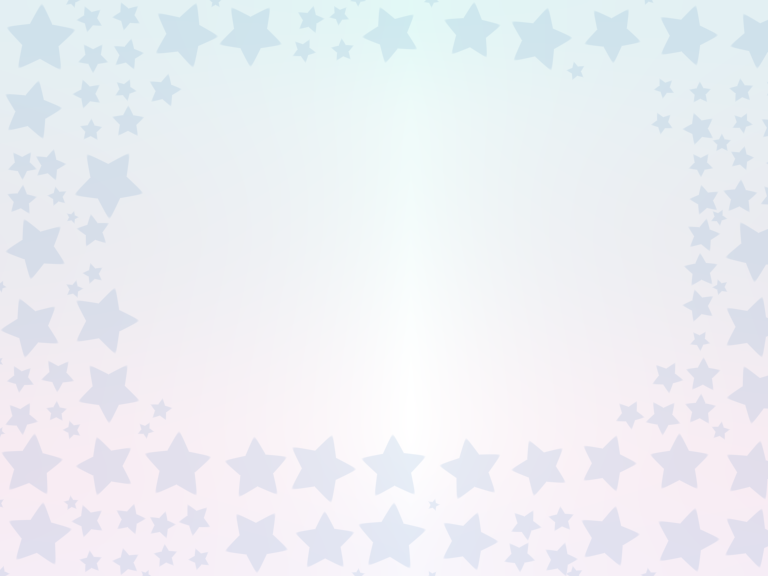
Write a WebGL 1 fragment shader that draws this background.

```glsl
precision highp float;
// Pale pastel backdrop with a soft vertical glow, framed by scattered blue stars.
uniform vec2 u_resolution;

const float TAU = 6.2831853;
const float ROWS = 8.0; // star cells over the canvas height

float hash(vec2 p) {
  vec3 q = fract(p.xyx * vec3(0.1031, 0.1030, 0.0973));
  q += dot(q, q.yzx + 33.33);
  return fract((q.x + q.y) * q.z);
}

vec2 hash2(vec2 p) {
  return vec2(hash(p + 17.3), hash(p + 41.9));
}

// Signed distance to a five-pointed star with rounded tips
float starDistance(vec2 p, float radius, float turn) {
  float sector = TAU / 5.0;
  float angle = abs(mod(atan(p.x, p.y) + turn, sector) - 0.5 * sector);
  vec2 q = length(p) * vec2(cos(angle), sin(angle));
  q.y = sqrt(q.y * q.y + 0.0025 * radius * radius);
  return dot(q - vec2(radius * 1.1, 0.0), vec2(0.443, 0.897));
}

// Stars are kept only outside a rounded opening
bool inFrame(vec2 center) {
  vec2 q = abs(center / ROWS - vec2(0.694, 0.566)) / vec2(0.521, 0.356);
  return pow(q.x, 2.5) + pow(q.y, 2.5) > 0.94;
}

float addStar(float d, vec2 p, vec2 center, float radius) {
  if (!inFrame(center)) return d;
  return min(d, starDistance(p - center, radius, TAU * hash(center + 5.7)));
}

// Each cell holds one large star or four small ones; tiny stars fill the corners
float starField(vec2 p) {
  float d = 1.0;
  for (int j = -1; j <= 1; j++) {
    for (int i = -1; i <= 1; i++) {
      vec2 cell = floor(p) + vec2(float(i), float(j));
      vec2 jitter = hash2(cell) - 0.5;
      if (hash(cell + 3.1) < 0.56) {
        float large = mix(0.39, 0.49, hash(cell + 8.6));
        d = addStar(d, p, cell + 0.5 + 0.14 * jitter, large);
      } else {
        for (int k = 0; k < 4; k++) {
          vec2 quarter = vec2(mod(float(k), 2.0), floor(float(k) * 0.5));
          vec2 seed = cell * 2.0 + quarter + 71.0;
          vec2 center = cell + 0.25 + 0.5 * quarter + 0.12 * (hash2(seed) - 0.5);
          d = addStar(d, p, center, mix(0.13, 0.24, hash(seed)));
        }
      }
      if (hash(cell + 29.4) < 0.55) {
        d = addStar(d, p, cell + 0.06 * jitter, mix(0.07, 0.14, hash(cell + 12.2)));
      }
    }
  }
  return d;
}

// Soft gradient: grey sides turning pink below, mint to white in the middle
vec3 backdrop(vec2 uv) {
  vec3 side = mix(vec3(0.965, 0.925, 0.96), vec3(0.970, 0.915, 0.945), smoothstep(0.0, 0.2, uv.y));
  side = mix(side, vec3(0.915, 0.912, 0.935), smoothstep(0.15, 0.6, uv.y));
  side = mix(side, vec3(0.890, 0.935, 0.950), smoothstep(0.55, 1.0, uv.y));
  vec3 middle = mix(vec3(0.975, 0.970, 0.990), vec3(1.0), smoothstep(0.0, 0.27, uv.y));
  middle = mix(middle, vec3(0.940, 0.985, 0.980), smoothstep(0.27, 0.8, uv.y));
  middle = mix(middle, vec3(0.885, 0.975, 0.965), smoothstep(0.75, 1.0, uv.y));
  return mix(side, middle, exp(-4.5 * abs(uv.x - 0.535)));
}

void main() {
  vec2 uv = gl_FragCoord.xy / u_resolution;
  vec2 p = uv * vec2(4.0 / 3.0, 1.0) * ROWS;
  float edge = 0.8 * ROWS / u_resolution.y;
  float cover = 1.0 - smoothstep(-edge, edge, starField(p));
  vec3 starTint = vec3(0.91, 0.94, 0.97);
  vec3 color = backdrop(uv) * mix(vec3(1.0), starTint, cover);
  gl_FragColor = vec4(color, 1.0);
}
```
